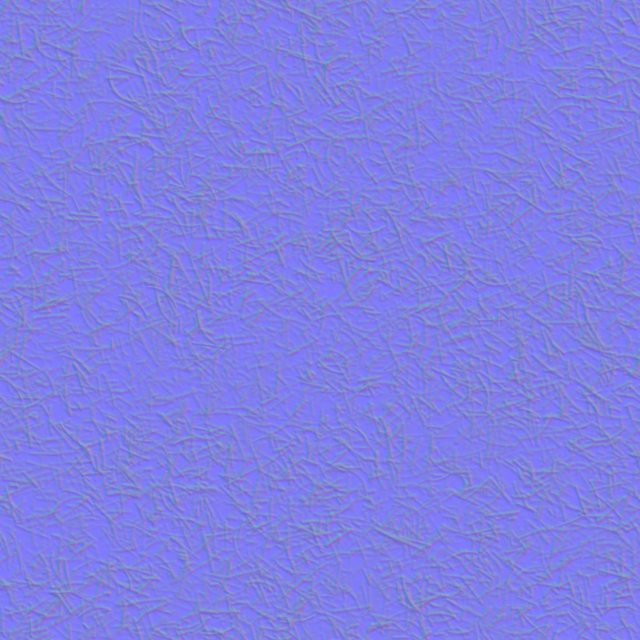
Give the GLSL for this texture map, as a three.js fragment shader.

```glsl
// Normal map of a dense mat of fine, short fibres pressed into a flat sheet.
// Layers of jittered cells each hold one fibre with a soft round profile, laid
// over those below; slopes tint red and green, cover dulls the blue.
varying vec2 vUv;

const float CELLS = 28.0;
const int LAYERS = 16;

vec3 hash3(vec3 p) {
  p = fract(p * vec3(0.1031, 0.1030, 0.0973));
  p += dot(p, p.yxz + 33.33);
  return fract((p.xxy + p.yxx) * p.zyx);
}

// Value noise that repeats after the given number of cells
float tiledNoise(vec2 uv, float cells) {
  vec2 p = uv * cells;
  vec2 i = floor(p);
  vec2 f = fract(p);
  f = f * f * (3.0 - 2.0 * f);
  vec2 a = mod(i, cells);
  vec2 b = mod(i + 1.0, cells);
  float low = mix(hash3(vec3(a, 91.0)).x, hash3(vec3(b.x, a.y, 91.0)).x, f.x);
  float high = mix(hash3(vec3(a.x, b.y, 91.0)).x, hash3(vec3(b, 91.0)).x, f.x);
  return mix(low, high, f.y);
}

// One fibre: xy is its outward slope, z its cover; p is relative to its cell
vec3 fibre(vec2 p, vec3 id) {
  vec3 place = hash3(id + 7.0);
  vec3 form = hash3(id + 53.0);

  // Directions lean slightly towards the horizontal
  float angle = 3.14159 * place.z;
  angle -= 0.08 * sin(2.0 * angle);
  vec2 along = vec2(cos(angle), sin(angle));
  vec2 across = vec2(-along.y, along.x);

  // Slight bend, stronger on a few fibres
  vec2 q = p - place.xy;
  vec2 local = vec2(dot(q, along), dot(q, across));
  float bend = form.y * 2.0 - 1.0;
  local.y -= 0.5 * bend * bend * bend * local.x * local.x;

  // Offset from the nearest point of the core, in fibre widths
  float halfLength = mix(0.1, 0.8, form.x * form.x);
  local.x -= clamp(local.x, -halfLength, halfLength);
  vec2 offset = local / mix(0.062, 0.086, fract(form.x * 17.0));
  float relief = mix(0.12, 0.95, form.z * form.z) * exp(-dot(offset, offset));
  return relief * vec3(2.0 * (along * offset.x + across * offset.y), 1.0);
}

vec3 fibreMat(vec2 uv) {
  vec3 total = vec3(0.0);
  for (int layer = 0; layer < LAYERS; layer++) {
    float seed = float(layer);
    vec2 p = uv * CELLS + hash3(vec3(seed, 3.0, 11.0)).xy * CELLS;
    vec2 cell = floor(p);
    for (int y = -1; y <= 1; y++) {
      for (int x = -1; x <= 1; x++) {
        vec2 neighbour = cell + vec2(float(x), float(y));
        vec3 id = vec3(mod(neighbour, CELLS), seed * 13.0);
        vec3 strand = fibre(p - neighbour, id);
        // A strand on top hides part of the slopes beneath it
        total.xy *= 1.0 - 0.6 * strand.z;
        total += strand;
      }
    }
  }
  return total;
}

void main() {
  // Uneven density leaves small smooth clearings
  float density = 0.6 * tiledNoise(vUv, 13.0) + 0.4 * tiledNoise(vUv, 29.0);
  vec3 mat = fibreMat(vUv) * mix(0.7, 1.1, smoothstep(0.2, 0.55, density));

  float dull = 1.0 - exp(-mat.z);
  vec2 slope = mat.xy / (1.0 + 0.3 * length(mat.xy));
  vec3 color = vec3(0.500, 0.482, 0.990);
  color += vec3(0.0, 0.045, -0.225) * dull;
  color.rg += vec2(0.130, 0.125) * slope;
  gl_FragColor = vec4(color, 1.0);
}
```
